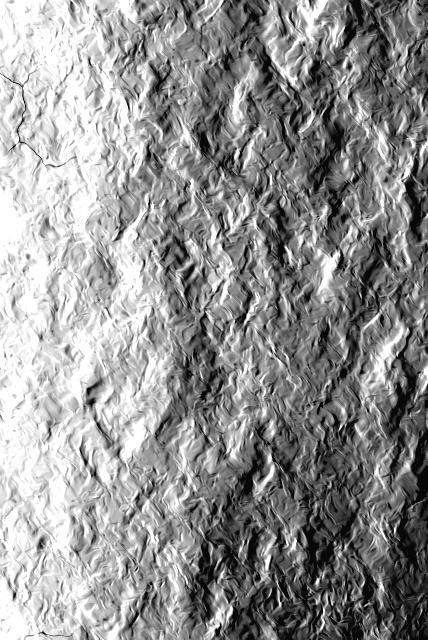
Give the GLSL for this texture, as a Shadertoy shader.

```glsl
#define OCTAVES 6
#define ROUGHNESS 0.105   // slope strength of every octave
#define FLAKE_RELIEF 0.026
#define SLIM 0.47         // width of a lump relative to its length
#define LEAN 0.42         // tilt of the lumps away from vertical
#define LEAN_SPREAD 1.7
#define LIGHT_DIR vec2(0.95, -0.31)
#define SLOPE_STEP 0.0012
#define CRACK_WIDTH 0.0016
#define PIT_DENSITY 0.16

vec3 hash3(vec2 cell, float seed) {
    vec3 q = fract(vec3(cell.xyx + seed * 17.3) * vec3(0.1031, 0.1030, 0.0973));
    q += dot(q, q.yxz + 33.33);
    return fract((q.xxy + q.yzz) * q.zyx);
}

// Cellular noise: one leaning, signed, elliptical lump per cell.
// A small edge value turns the domes into flat flakes with steep rims.
float lumps(vec2 p, float edge, float seed) {
    vec2 cell = floor(p);
    float sum = 0.0;
    for (int j = -1; j <= 1; j++)
    for (int i = -1; i <= 1; i++) {
        vec2 id = cell + vec2(i, j);
        vec3 rnd = hash3(id, seed);
        vec2 d = p - id - rnd.xy;
        float tilt = LEAN + LEAN_SPREAD * (fract(rnd.z * 37.0) - 0.5);
        vec2 axis = vec2(sin(tilt), -cos(tilt));
        vec2 q = vec2(dot(d, axis), dot(d, vec2(-axis.y, axis.x)) / SLIM);
        float body = max(0.0, 1.0 - dot(q, q));
        float size = 2.0 * rnd.z - 1.0;
        sum += size * size * size * smoothstep(0.0, edge, body);
    }
    return sum;
}

vec2 wobble(vec2 p) {
    return p + 0.0045 * sin(p.yx * 71.0 + 2.0 * sin(p * 43.0))
             + 0.0015 * sin(p.yx * 233.0 + 2.0 * sin(p * 157.0));
}

float relief(vec2 p, float grit) {
    vec2 w = wobble(p);
    float height = 0.0, freq = 6.0;
    for (int i = 0; i < OCTAVES; i++) {
        float gain = i > 2 ? grit : 1.0;
        height += gain * ROUGHNESS * lumps(w * freq, 1.0, float(i) + 1.0) / freq;
        freq *= 1.95;
    }
    height += FLAKE_RELIEF * lumps(w * 13.0, 0.35, 11.0) / 13.0;
    height += FLAKE_RELIEF * lumps(w * 27.0, 0.40, 12.0) / 27.0;
    return height;
}

// Voronoi borders: the gap between the two nearest cell points.
float crackGap(vec2 p) {
    vec2 cell = floor(p);
    float near = 9.0, next = 9.0;
    for (int j = -1; j <= 1; j++)
    for (int i = -1; i <= 1; i++) {
        vec2 id = cell + vec2(i, j);
        float d = length(p - id - hash3(id, 21.0).xy);
        next = min(next, max(near, d));
        near = min(near, d);
    }
    return next - near;
}

// Small round holes, a few per patch of cells.
float pits(vec2 p, float soft) {
    vec3 rnd = hash3(floor(p), 31.0);
    float radius = mix(0.08, 0.22, rnd.x);
    float d = length(fract(p) - mix(vec2(0.3), vec2(0.7), rnd.yx));
    return step(1.0 - PIT_DENSITY, rnd.z) * (1.0 - smoothstep(radius - soft, radius + soft, d));
}

// Broad falloff of the light: blown out at left, deep at lower right.
float lightFalloff(vec2 uv) {
    float tone = 0.51 + 0.48 * exp(-9.0 * uv.x * uv.x);
    tone -= 0.13 * uv.x * uv.x * uv.x;
    return tone - 0.28 * uv.x * (1.0 - smoothstep(0.0, 0.45, uv.y));
}

void mainImage(out vec4 fragColor, in vec2 fragCoord) {
    vec2 uv = fragCoord / iResolution.xy;
    vec2 p = fragCoord / iResolution.y;
    float pixel = 1.0 / iResolution.y;

    // Raking light over the plaster
    float grit = 1.05 + 0.5 * lumps(p * 5.0, 1.0, 41.0);
    vec2 stepAside = LIGHT_DIR * SLOPE_STEP;
    float slope = (relief(p + stepAside, grit) - relief(p - stepAside, grit)) / (2.0 * SLOPE_STEP);
    float contrast = mix(0.65, 1.0, smoothstep(0.0, 0.4, uv.x));
    float tone = lightFalloff(uv) + contrast * slope;

    // Pits and hairline cracks
    tone -= 0.3 * pits(wobble(p) * 75.0, 75.0 * pixel);
    float gap = crackGap(wobble(p) * 6.0) / 6.0;
    float crack = 1.0 - smoothstep(CRACK_WIDTH - pixel, CRACK_WIDTH + pixel, gap);
    float cracked = smoothstep(0.05, 0.2, lumps(p * 5.0, 1.0, 51.0));
    tone -= 0.6 * crack * cracked * (1.0 - smoothstep(0.1, 0.25, uv.x));

    tone = clamp(tone, 0.03, 1.0);
    fragColor = vec4(vec3(tone), 1.0);
}
```
